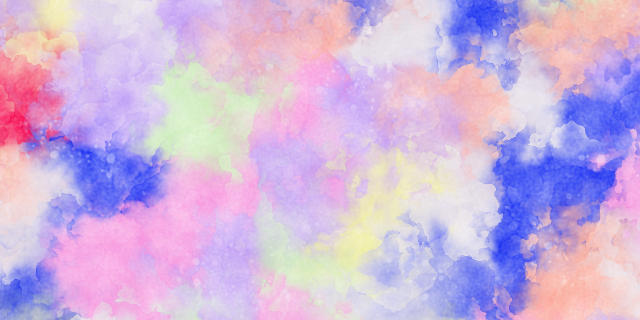
Write a Shadertoy shader that draws this background.

```glsl
// Pastel watercolour washes with ragged blooms, pigment rims and fine splatter.

const vec3 PAPER    = vec3(1.00, 0.99, 0.99);
const vec3 BLUE     = vec3(0.30, 0.37, 0.96);
const vec3 LAVENDER = vec3(0.81, 0.70, 0.98);
const vec3 MIST     = vec3(0.91, 0.89, 0.92);
const vec3 ORCHID   = vec3(0.98, 0.69, 0.90);
const vec3 CRIMSON  = vec3(0.98, 0.26, 0.48);
const vec3 PEACH    = vec3(0.99, 0.75, 0.70);
const vec3 LEMON    = vec3(0.96, 0.96, 0.68);
const vec3 MINT     = vec3(0.85, 0.95, 0.79);

vec2 hash22(vec2 p) {
    vec3 q = fract(p.xyx * vec3(0.1031, 0.1030, 0.0973));
    q += dot(q, q.yzx + 33.33);
    return fract((q.xx + q.yz) * q.zy);
}

float cornerSlope(vec2 cell, vec2 corner, vec2 f) {
    float angle = 6.2832 * hash22(cell + corner).x;
    return dot(vec2(cos(angle), sin(angle)), f - corner);
}

float gradientNoise(vec2 p) {
    vec2 cell = floor(p), f = fract(p);
    vec2 u = f * f * f * (f * (f * 6.0 - 15.0) + 10.0);
    float low  = mix(cornerSlope(cell, vec2(0, 0), f), cornerSlope(cell, vec2(1, 0), f), u.x);
    float high = mix(cornerSlope(cell, vec2(0, 1), f), cornerSlope(cell, vec2(1, 1), f), u.x);
    return mix(low, high, u.y);
}

float fbm(vec2 p, int octaves) {
    float sum = 0.0, amplitude = 0.5;
    for (int i = 0; i < octaves; i++) {
        sum += amplitude * gradientNoise(p);
        p = mat2(1.6, 1.2, -1.2, 1.6) * p + 17.3;
        amplitude *= 0.5;
    }
    return sum;
}

vec2 warp(vec2 p, int octaves) {
    return vec2(fbm(p, octaves), fbm(p + vec2(31.7, 53.1), octaves));
}

// Picks a pigment; the steps set each one's share.
vec3 pigment(float t) {
    vec3 c = BLUE;
    c = mix(c, LAVENDER, step(0.14, t));
    c = mix(c, MIST,     step(0.30, t));
    c = mix(c, ORCHID,   step(0.54, t));
    c = mix(c, CRIMSON,  step(0.65, t));
    c = mix(c, PEACH,    step(0.72, t));
    c = mix(c, LEMON,    step(0.82, t));
    return mix(c, MINT,  step(0.92, t));
}

// Soft blend of jittered pools of pigment.
vec3 washes(vec2 p, float poolSize, float firmness) {
    vec2 home = floor(p / poolSize);
    vec3 sum = vec3(0.0);
    float total = 0.0;
    for (int y = -2; y <= 2; y++)
    for (int x = -2; x <= 2; x++) {
        vec2 cell = home + vec2(x, y);
        vec2 centre = cell + 0.5 + 0.7 * (hash22(cell + 7.0) - 0.5);
        vec2 d = p / poolSize - centre;
        float t = fract(dot(cell, vec2(0.618, 0.29)) + 0.16 * hash22(cell + 91.0).x);
        float weight = exp(-firmness * dot(d, d));
        sum += weight * pigment(t);
        total += weight;
    }
    return sum / total;
}

// Coverage of scattered droplets, one at most per cell.
float splatter(vec2 p, float spacing, float chance, float pixel) {
    vec2 q = p / spacing, cell = floor(q);
    vec2 place = hash22(cell + 3.0), kind = hash22(cell + 47.0);
    float radius = mix(0.06, 0.26, kind.x * kind.x);
    float d = length(q - cell - mix(vec2(0.3), vec2(0.7), place));
    float blur = pixel / spacing;
    return step(kind.y, chance) * (1.0 - smoothstep(radius - blur, radius + blur, d));
}

void mainImage(out vec4 fragColor, in vec2 fragCoord) {
    float pixel = 1.0 / iResolution.y;
    vec2 p = fragCoord * pixel;

    // Wandering pool borders with a ragged fringe
    vec2 flow = p + 0.36 * warp(p * 2.6, 5) + 0.09 * warp(p * 15.0, 3);

    // Overlapping blooms: crisp outside, fading inside
    float bloom = 0.0, rim = 0.0;
    for (int i = 0; i < 4; i++) {
        float layer = float(i);
        float height = fbm(p * (2.2 + 1.1 * layer) + 23.0 * layer + 5.0, 6) - 0.03;
        float mask = smoothstep(0.0, 0.02, height) * exp(-6.0 * max(height, 0.0));
        float angle = 2.4 * layer + 0.6;
        flow += 0.065 * mask * vec2(cos(angle), sin(angle));
        bloom += 0.25 * mask;
        rim += exp(-abs(height) / 0.010);
    }
    vec3 colour = washes(flow, 0.27, 4.6);

    // Pigment density: mottling, rims and paper grain
    float density = 1.06 + 0.75 * fbm(p * 8.0 + 11.0, 5) - 0.22 * bloom;
    density += 0.09 * min(rim, 1.5) + 0.16 * gradientNoise(p * 95.0);
    colour = PAPER - (PAPER - colour) * density;

    // Droplets gather in loose clusters
    float cluster = smoothstep(-0.05, 0.25, fbm(p * 3.0 + 71.0, 3));
    vec2 ragged = p + 0.006 * warp(p * 60.0, 2);
    float drops = max(splatter(ragged, 0.024, 0.40, pixel),
                      splatter(ragged + 0.4, 0.055, 0.45, pixel));
    colour = mix(colour, PAPER, 0.32 * cluster * drops);

    fragColor = vec4(clamp(colour, 0.0, 1.0), 1.0);
}
```
